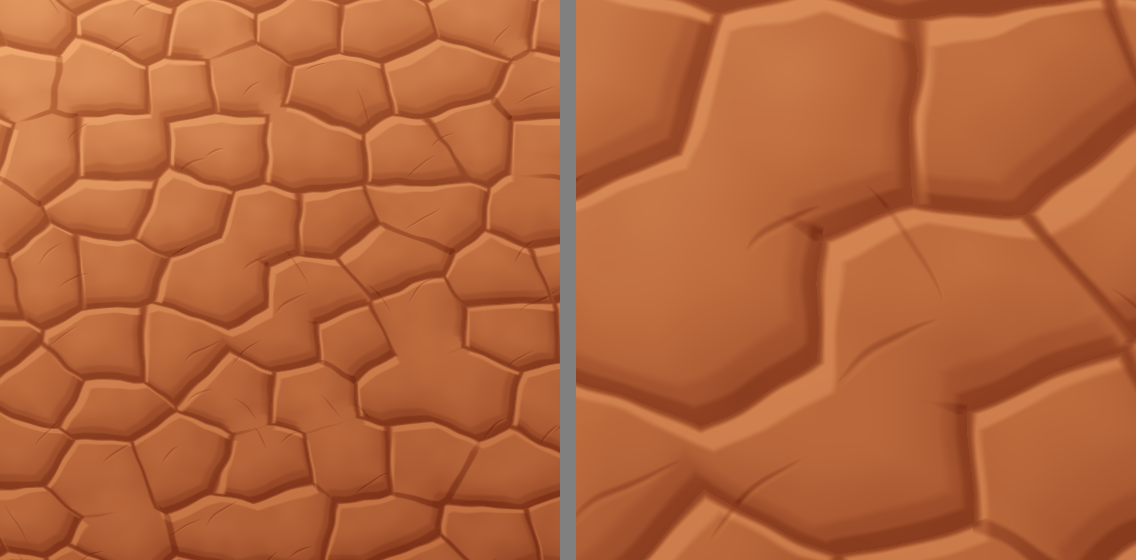
Left, the full canvas; right, a detail of the centre.
Give the GLSL for this texture, as a three.js fragment shader.

```glsl
// Hand-painted clay plates: a jittered brick Voronoi whose like-numbered cells fuse.
// Bevels come from testing whether a point, nudged away from or toward the light,
// has left its plate; cracks, scratches and a corner-lit gradient finish the surface.
varying vec2 vUv;

const vec2 DENSITY = vec2(6.4, 8.8);       // plate cells across and up
const vec2 TO_LIGHT = vec2(-0.55, 0.83);
const float PLATE_KINDS = 7.0;             // fewer kinds fuse more cells
const float FAR = 9.0;
const vec3 UMBER = vec3(0.54, 0.235, 0.118);
const vec3 CLAY = vec3(0.745, 0.42, 0.24);
const vec3 SAND = vec3(0.94, 0.66, 0.43);

float hash(vec2 p) {
  vec3 q = fract(vec3(p.xyx) * vec3(0.1031, 0.1030, 0.0973));
  q += dot(q, q.yzx + 33.33);
  return fract((q.x + q.y) * q.z);
}

float noise(vec2 p) {
  vec2 i = floor(p), f = fract(p);
  f = f * f * (3.0 - 2.0 * f);
  float low = mix(hash(i), hash(i + vec2(1.0, 0.0)), f.x);
  float high = mix(hash(i + vec2(0.0, 1.0)), hash(i + 1.0), f.x);
  return mix(low, high, f.y);
}

vec2 noise2(vec2 p) {
  return vec2(noise(p), noise(p + 47.3)) - 0.5;
}

// Jittered cell centre; odd rows are pushed half a cell sideways
vec2 cellCentre(vec2 id) {
  vec2 jitter = vec2(hash(id + 11.0), hash(id + 71.0)) - 0.5;
  return id + 0.5 + jitter * vec2(0.65, 0.55) + vec2(0.5 * mod(id.y, 2.0), 0.0);
}

float plateKind(vec2 id) {
  return floor(hash(id + 137.0) * PLATE_KINDS);
}

// x: kind of the nearest cell, y: kind of the second, z: distance to their border
vec3 locate(vec2 q) {
  vec2 nearest = vec2(FAR), kinds = vec2(0.0);
  for (int y = -2; y <= 2; y++) {
    for (int x = -2; x <= 2; x++) {
      vec2 id = floor(q) + vec2(float(x), float(y));
      float d = distance(q, cellCentre(id));
      float kind = plateKind(id);
      if (d < nearest.x) {
        nearest = vec2(d, nearest.x);
        kinds = vec2(kind, kinds.x);
      } else if (d < nearest.y) {
        nearest.y = d;
        kinds.y = kind;
      }
    }
  }
  return vec3(kinds, 0.5 * (nearest.y - nearest.x));
}

// Signed depth inside plates of one kind, negative once outside
float plateDepth(vec2 q, float kind) {
  float own = FAR, other = FAR;
  for (int y = -2; y <= 2; y++) {
    for (int x = -2; x <= 2; x++) {
      vec2 id = floor(q) + vec2(float(x), float(y));
      float d = distance(q, cellCentre(id));
      if (plateKind(id) == kind) own = min(own, d);
      else other = min(other, d);
    }
  }
  return 0.5 * (other - own);
}

// Coverage of the bevel reached by sliding along a canvas offset
float bevel(vec2 q, float kind, vec2 slide, float softness) {
  return 1.0 - smoothstep(-softness, softness, plateDepth(q + slide * DENSITY, kind));
}

// Scattered tapered strokes, mostly rising to the right
float scratches(vec2 p, float density, float width) {
  float ink = 0.0;
  vec2 g = p * density;
  for (int y = -1; y <= 1; y++) {
    for (int x = -1; x <= 1; x++) {
      vec2 id = floor(g) + vec2(float(x), float(y));
      float pick = hash(id + 5.0);
      float angle = (pick < 0.4 ? 0.6 : -1.0) + 0.5 * (hash(id + 23.0) - 0.5);
      vec2 along = vec2(cos(angle), sin(angle));
      vec2 r = (g - id - vec2(hash(id + 31.0), hash(id + 43.0))) / density;
      float reach = mix(0.02, 0.042, hash(id + 61.0));
      float t = dot(r, along) / reach;
      float side = abs(dot(r, vec2(-along.y, along.x)) + 0.004 * t * t);
      float taper = max(0.0, 1.0 - t * t);
      float stroke = (1.0 - smoothstep(0.0, width * taper + 0.0008, side)) * sqrt(taper);
      ink = max(ink, stroke * step(pick, 0.62));
    }
  }
  return ink;
}

vec3 clayRamp(float tone) {
  return tone < 0.5 ? mix(UMBER, CLAY, tone * 2.0) : mix(CLAY, SAND, tone * 2.0 - 1.0);
}

void main() {
  vec2 p = vUv + 0.022 * noise2(vUv * 9.0) + 0.006 * noise2(vUv * 32.0);
  vec2 q = p * DENSITY + 20.0;
  vec3 cell = locate(q);
  float kind = cell.x;

  // Light falls off from the upper left corner
  float base = 0.4 + 0.31 * vUv.y - 0.08 * vUv.x;
  base += 0.14 * (1.0 - smoothstep(0.0, 0.7, distance(vUv, vec2(0.05, 1.0))));
  float tone = base + 0.06 * (noise(vUv * 13.0) - 0.5) + 0.04 * (noise(vUv * 37.0) - 0.5);

  // Stepped shade on the far side, pale rim on the lit side
  tone -= 0.18 * bevel(q, kind, -TO_LIGHT * 0.045, 0.32);
  tone -= 0.11 * bevel(q, kind, -TO_LIGHT * 0.026, 0.03);
  tone -= 0.17 * bevel(q, kind, -TO_LIGHT * 0.012, 0.018);
  float rimWidth = mix(0.008, 0.022, noise(vUv * 11.0 + 9.0));
  float rim = bevel(q, kind, TO_LIGHT * rimWidth, 0.018);
  tone = mix(tone, base + 0.19, rim * 0.9);

  // Tapering cracks where cells of one plate meet
  float taper = smoothstep(0.25, 0.7, noise(vUv * 12.0 + 3.0));
  float crack = 1.0 - smoothstep(0.02 * taper, 0.045 * taper + 0.01, cell.z);
  tone -= 0.3 * crack * taper * step(abs(cell.y - kind), 0.5);

  // Scratches with a faint lit lip
  tone -= 0.22 * scratches(p, 8.0, 0.0022);
  tone += 0.06 * scratches(p + TO_LIGHT * 0.003, 8.0, 0.002);

  // Dark seam joins neighbouring plates
  float seam = 1.0 - smoothstep(0.004, 0.035, plateDepth(q, kind));
  tone = mix(tone, base - 0.46, seam * 0.85);

  gl_FragColor = vec4(clayRamp(clamp(tone, -0.12, 1.05)), 1.0);
}
```
